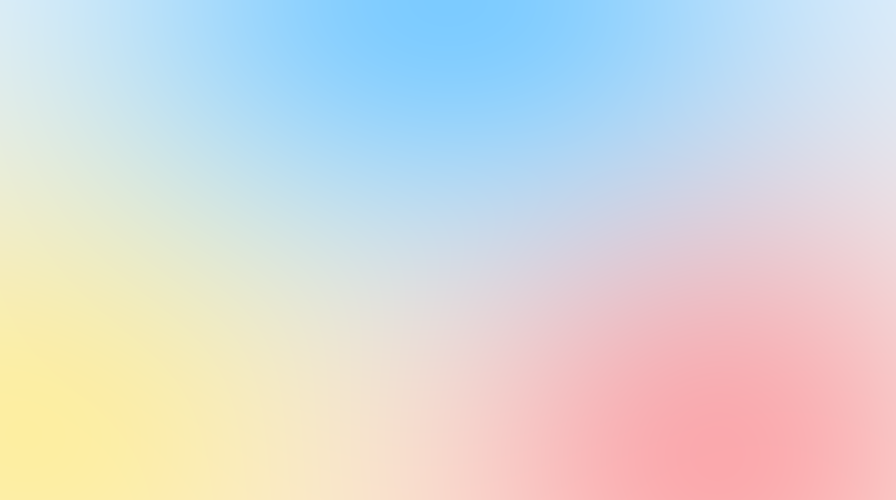
A Shadertoy shader for this background:

```glsl
// Soft pastel backdrop: yellow, pink and blue glows melt into pale paper.
// Each glow is an elliptical Gaussian in canvas units, mixed over a
// vertical paper gradient, with the blue sky laid on last.

#define PAPER_TOP  vec3(0.925, 0.957, 0.985)
#define PAPER_BASE vec3(0.973, 0.935, 0.895)
#define YELLOW     vec3(0.996, 0.934, 0.630)
#define PINK       vec3(0.988, 0.660, 0.675)
#define BLUE       vec3(0.486, 0.796, 1.000)

// Glow strength: 1 at the centre, fading by the radius on each axis.
float glow(vec2 uv, vec2 center, vec2 radius) {
    vec2 d = (uv - center) / radius;
    return exp(-dot(d, d));
}

void mainImage(out vec4 fragColor, in vec2 fragCoord) {
    vec2 uv = fragCoord / iResolution.xy;

    // Paper, warm below and cool above
    vec3 color = mix(PAPER_BASE, PAPER_TOP, uv.y);

    // Warm glows in the lower corners
    color = mix(color, YELLOW, glow(uv, vec2(0.03, 0.14), vec2(0.35, 0.53)));
    color = mix(color, PINK, glow(uv, vec2(0.80, 0.10), vec2(0.29, 0.52)));

    // Sky glow falling from the top edge
    color = mix(color, BLUE, glow(uv, vec2(0.50, 1.00), vec2(0.38, 0.46)));

    fragColor = vec4(color, 1.0);
}
```
